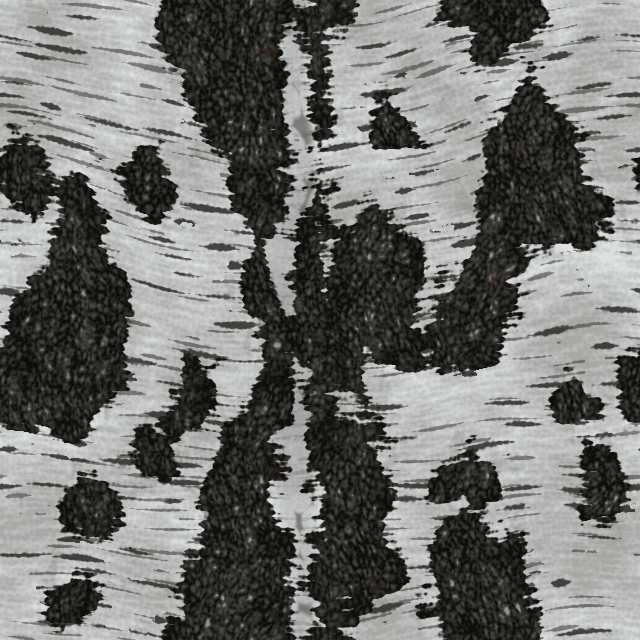
Write a WebGL 2 fragment shader that draws this texture.

```glsl
#version 300 es
precision highp float;
uniform vec2 u_resolution;
out vec4 fragColor;

const float TAU = 6.28318;
const float SEAM_X = 0.46;       // position of the vertical seam
const float SAG = 0.03;          // how far the grain dips towards the seam
const float RAGGED = 0.13;       // large scale raggedness of the bark edges
const float FRAY = 0.022;        // fine fraying of the bark edges along the grain
const float EDGE = 0.004;        // softness of the bark edges
const vec3 PAPER_GREY = vec3(0.65, 0.66, 0.645);
const vec3 PAPER_WHITE = vec3(0.87, 0.88, 0.885);
const vec3 STRIP_GREY = vec3(0.69, 0.70, 0.695);
const vec3 MARK = vec3(0.17, 0.17, 0.155);
const vec3 BARK_DARK = vec3(0.05, 0.05, 0.035);
const vec3 BARK_LIGHT = vec3(0.40, 0.40, 0.395);
const vec3 FLECK = vec3(0.62, 0.62, 0.60);
const vec3 RUST = vec3(0.30, 0.22, 0.18);

// Random pair for a cell of a grid that repeats after n cells
vec2 hash2(vec2 cell, vec2 n, int seed) {
  uvec2 v = uvec2(ivec2(mod(cell + 0.5, n)) + seed * ivec2(131, 57));
  v = v * 1664525u + 1013904223u;
  v.x += v.y * 1664525u;
  v.y += v.x * 1664525u;
  v ^= v >> 16u;
  v.x += v.y * 1664525u;
  v.y += v.x * 1664525u;
  v ^= v >> 16u;
  return vec2(v & 65535u) / 65535.0;
}

// Wrapping cellular noise: nearest and second nearest distance
vec2 cells(vec2 p, vec2 n, int seed) {
  vec2 q = p * n, base = floor(q), f = vec2(9.0);
  for (int y = -1; y <= 1; y++)
    for (int x = -1; x <= 1; x++) {
      vec2 c = base + vec2(x, y);
      float d = length(c + hash2(c, n, seed) - q);
      f = d < f.x ? vec2(d, f.x) : vec2(f.x, min(f.y, d));
    }
  return f;
}

float layeredCells(vec2 p, vec2 n, int seed) {
  float sum = 0.0, weight = 0.5;
  for (int i = 0; i < 4; i++) {
    sum += weight * cells(p, n, seed + i).x;
    n *= 2.0;
    weight *= 0.5;
  }
  return sum / 0.9375;
}

// Scattered peaks of rough bark, broad below and pointed above
float peaks(vec2 p, float grid, float size, float chance, int seed) {
  vec2 q = p * grid, base = floor(q), n = vec2(grid);
  float d = 1.0;
  for (int y = -1; y <= 1; y++)
    for (int x = -1; x <= 1; x++) {
      vec2 c = base + vec2(x, y);
      vec2 place = hash2(c, n, seed), shape = hash2(c, n, seed + 1), kind = hash2(c, n, seed + 2);
      vec2 l = q - c - mix(vec2(0.15), vec2(0.85), place);
      vec2 halfSize = size * mix(vec2(0.23, 0.32), vec2(0.43, 0.62), shape);
      l.x -= (kind.y - 0.5) * 0.5 * l.y;
      float t = clamp(0.5 + 0.5 * l.y / halfSize.y, 0.0, 1.0);
      float width = 1.3 * halfSize.x * pow(1.0 - t, 0.55 + 0.5 * kind.y) * pow(t, 0.25);
      float peak = max(abs(l.x) - width, abs(l.y) - halfSize.y);
      if (kind.x < chance) d = min(d, peak);
    }
  return d / grid;
}

// Lens shaped dashes in staggered rows
float dashes(vec2 g, vec2 n, float chance, float rough, int seed) {
  vec2 q = g * n;
  q.x += n.x * hash2(vec2(0.0, floor(q.y)), n, seed).x;
  vec2 r = hash2(floor(q), n, seed + 1), s = hash2(floor(q), n, seed + 2);
  vec2 l = fract(q) - vec2(0.5, 0.3 + 0.4 * r.y);
  float along = l.x / (0.14 + 0.34 * s.x);
  float d = abs(l.y) - (0.07 + 0.16 * s.y * s.y) * (1.0 - along * along);
  return step(r.x, chance) * (1.0 - smoothstep(-0.05, 0.09, d + rough));
}

void main() {
  vec2 p = gl_FragCoord.xy / u_resolution;
  float wave = cos(TAU * p.y);

  // Grain coordinates dip towards the seam
  vec2 grain = p;
  grain.y += SAG * (1.0 - 0.5 * sin(TAU * p.y)) * cos(TAU * (p.x - SEAM_X));
  grain.y += 0.004 * sin(TAU * (4.0 * p.x + 2.0 * p.y));
  float streak = cells(grain, vec2(18.0, 110.0), 3).x - 0.5;
  float fine = cells(p, vec2(130.0), 5).x - 0.5;
  float broad = layeredCells(p, vec2(5.0), 7) - 0.5;

  // Bark outline: peaks, then the seam with its pale strip
  vec2 w = p + 0.012 * vec2(sin(TAU * (3.0 * p.y + p.x)), sin(TAU * (4.0 * p.x - p.y)));
  float bark = min(peaks(w, 3.0, 1.0, 0.9, 11), peaks(w, 6.0, 0.65, 0.36, 21));
  float seam = SEAM_X + 0.01 * sin(TAU * p.y + 1.0) + 0.006 * sin(3.0 * TAU * p.y);
  float strip = abs(p.x - seam) - (0.03 - 0.018 * wave);
  float leftBand = abs(p.x - 0.39 + 0.03 * wave - 0.012 * sin(3.0 * TAU * p.y))
                 - (0.048 + 0.036 * wave);
  float rightBand = abs(p.x - seam - 0.04) - (0.013 + 0.012 * sin(2.0 * TAU * p.y + 2.0));
  bark = min(max(bark, -strip), min(leftBand, rightBand));
  float ragged = layeredCells(p, vec2(14.0, 10.0), 31) - 0.48;
  bark += RAGGED * 0.6 * ragged + RAGGED * 0.25 * broad + FRAY * streak + 0.006 * fine;

  // Papery ground with its dashes
  float tone = 0.56 + 1.3 * broad + 0.55 * streak + 0.4 * fine
             + 0.12 * sin(TAU * (p.x + 2.0 * p.y)) * sin(TAU * (2.0 * p.x - p.y));
  vec3 color = mix(PAPER_GREY, PAPER_WHITE, clamp(tone, 0.0, 1.0));
  float inStrip = 1.0 - smoothstep(-0.01, 0.012, strip);
  color = mix(color, STRIP_GREY + 0.22 * broad + 0.05 * fine, 0.75 * inStrip);
  float nearBark = 1.0 - smoothstep(0.0, 0.06, bark);
  float rough = 0.12 * fine + 0.10 * streak;
  float marks = dashes(grain, vec2(11.0, 38.0), 0.30 + 0.25 * nearBark, rough, 41);
  float hairs = dashes(grain, vec2(9.0, 64.0), 0.28 + 0.35 * nearBark, rough, 51);
  color = mix(color, MARK, max(0.85 * marks, 0.5 * hairs) * (1.0 - 0.8 * inStrip));
  float smudge = smoothstep(0.62, 0.85, cells(w, vec2(34.0, 26.0), 55).x);
  color = mix(color, MARK * 1.8, 0.6 * smudge * max(inStrip, 0.3 * nearBark));

  // Rough bark: upright crevices, crumbs and bright flecks
  vec2 b = w + 0.02 * vec2(ragged, broad);
  vec2 plates = cells(b, vec2(44.0, 22.0), 61);
  vec2 crumbs = cells(b, vec2(100.0, 64.0), 63);
  float ridge = 0.45 * (plates.y - plates.x) + 0.65 * (crumbs.y - crumbs.x);
  float relief = ridge + 0.5 * fine + 0.5 * ragged + 0.05;
  relief *= mix(0.55, 1.0, smoothstep(0.0, 0.025, -bark));
  vec3 barkColor = mix(BARK_DARK, BARK_LIGHT, clamp(relief, 0.0, 1.0));
  barkColor = mix(barkColor, FLECK, 0.75 * smoothstep(0.68, 0.95, relief));
  float rust = smoothstep(0.75, 0.95, cells(p, vec2(26.0), 67).x);
  barkColor = mix(barkColor, RUST, 0.35 * rust);

  color = mix(color, barkColor, 1.0 - smoothstep(-EDGE, EDGE, bark));
  fragColor = vec4(color, 1.0);
}
```
